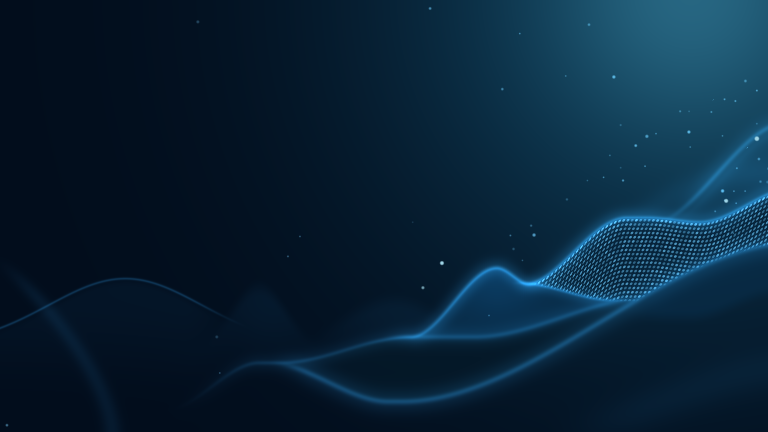
This background is drawn by a Shadertoy shader. Its source:

```glsl
// Deep blue backdrop with a corner glow, folded wave ribbons, a dotted mesh and drifting motes.
#define BASE_COLOR vec3(0.007, 0.050, 0.108)
#define GLOW_COLOR vec3(0.050, 0.205, 0.255)
#define CORE_COLOR vec3(0.095, 0.145, 0.145)
#define WAVE_COLOR vec3(0.045, 0.250, 0.410)
#define RIM_COLOR vec3(0.120, 0.390, 0.560)
#define DOT_COLOR vec3(0.360, 0.590, 0.690)
#define LIGHT_POS vec2(1.60, 1.02)
#define MESH_STEP 0.0098
#define MOTE_CELL 0.026

float hash(vec2 p) {
    return fract(sin(dot(p, vec2(127.1, 311.7))) * 43758.5453);
}

float rise(float a, float b, float x) { return smoothstep(a, b, x); }

float bell(float x, float width) { return exp(-x * x / (width * width)); }

// Upper silhouette of the main ribbon.
float ridgeY(float x) {
    return 0.05 + 0.11 * rise(0.38, 0.60, x) + 0.06 * rise(0.65, 0.95, x)
         + 0.16 * rise(0.95, 1.15, x) - 0.04 * rise(1.15, 1.23, x)
         + 0.155 * rise(1.21, 1.45, x) - 0.01 * rise(1.50, 1.62, x)
         + 0.08 * rise(1.62, 1.84, x);
}

// Lower silhouette of the main ribbon.
float keelY(float x) {
    return 0.16 - 0.09 * rise(0.62, 0.90, x) + 0.37 * rise(0.93, 1.85, x);
}

// Height above a curve, corrected for its slope.
float curveDistance(float y, float curve) {
    float slope = dFdx(curve) * iResolution.y;
    return (y - curve) * inversesqrt(1.0 + slope * slope);
}

// Thin line with a soft halo.
float rim(float d, float width) {
    return 0.65 * bell(d, width) + 0.35 * bell(d, width * 4.0);
}

float disc(vec2 p, float radius) {
    float edge = 1.0 / iResolution.y;
    return 1.0 - smoothstep(radius - edge, radius + edge, length(p));
}

vec3 backdrop(vec2 p) {
    float d = length(p - LIGHT_POS);
    return BASE_COLOR + GLOW_COLOR * bell(d, 0.74) + CORE_COLOR * bell(d, 0.32);
}

// Blurred waves at the left and behind the ribbon.
vec3 distantWaves(vec2 p) {
    float arc = curveDistance(p.y, 0.20 + 0.155 * bell(p.x - 0.29, 0.25));
    float arcFade = 1.0 - rise(0.42, 0.58, p.x);
    float side = p.x - 0.26 * (1.0 - pow(p.y / 0.40, 1.6));
    float peak = p.y - 0.19 - 0.15 * bell(p.x - 0.60, 0.09);
    float hill = p.y - 0.16 - 0.15 * bell(p.x - 0.91, 0.19);
    float floorLine = p.y - 0.15 * rise(1.25, 1.85, p.x);

    float light = 0.35 * bell(arc, 0.0028) * arcFade;
    light += 0.07 * arcFade * rise(0.01, -0.02, arc) * rise(0.05, 0.32, p.y);
    light += 0.13 * bell(side, 0.022) * rise(0.42, 0.30, p.y);
    light += 0.09 * rise(0.02, -0.03, peak) * bell(p.x - 0.62, 0.14) * rise(0.1, 0.3, p.y);
    light += 0.08 * rise(0.02, -0.03, hill) * bell(p.x - 0.92, 0.20) * rise(0.1, 0.28, p.y);
    light += 0.08 * bell(floorLine, 0.05) * rise(1.25, 1.5, p.x);
    return RIM_COLOR * light;
}

// Random specks along the rising diagonal, denser under the veil.
float motes(vec2 p, float veil, float ridge) {
    vec2 cell = floor(p / MOTE_CELL);
    float chance = hash(cell);
    float diagonal = p.y - 0.40 - 0.60 * (p.x - 1.10);
    float density = 0.22 * bell(diagonal, 0.11) * rise(1.0, 1.6, p.x);
    density += 0.65 * rise(1.56, 1.74, p.x) * rise(veil, veil - 0.04, p.y) * rise(ridge, ridge + 0.02, p.y);
    vec2 center = (cell + 0.25 + 0.5 * vec2(hash(cell + 7.3), hash(cell + 19.1))) * MOTE_CELL;
    float size = mix(0.0012, 0.0036, pow(hash(cell + 31.7), 3.0));
    return disc(p - center, size) * step(chance, density) * mix(0.25, 0.8, hash(cell + 43.9));
}

void mainImage(out vec4 fragColor, in vec2 fragCoord) {
    vec2 p = fragCoord / iResolution.y;
    vec3 color = backdrop(p) + distantWaves(p);
    float ridge = ridgeY(p.x), keel = keelY(p.x);
    float veil = 0.48 + 0.235 * rise(1.50, 1.82, p.x);
    float crease = 0.22 + 0.09 * rise(1.10, 1.50, p.x);
    float meshFloor = max(keel, 0.345 - 0.04 * rise(1.20, 1.42, p.x));
    float dRidge = curveDistance(p.y, ridge);
    float dKeel = curveDistance(p.y, keel);
    float dVeil = curveDistance(p.y, veil);
    float dCrease = curveDistance(p.y, crease);
    float dFold = curveDistance(p.y, meshFloor);

    // Translucent veil behind the ribbon
    float veilFade = rise(1.50, 1.64, p.x);
    color += RIM_COLOR * veilFade * (0.50 * rim(dVeil, 0.006)
           + 0.12 * rise(0.0, -0.02, dVeil) * rise(-0.01, 0.02, dRidge));
    float haze = p.y - 0.40 - 0.20 * rise(1.25, 1.72, p.x);
    color += RIM_COLOR * 0.10 * bell(haze, 0.035) * rise(1.2, 1.45, p.x);

    // Ribbon body, brighter above its crease
    float inside = rise(0.003, -0.003, dRidge) * rise(-0.004, 0.004, dKeel);
    float bodyFade = rise(0.60, 0.90, p.x);
    float lit = mix(0.38, 0.72, rise(-0.02, 0.01, dCrease));
    lit += 0.30 * bell(p.x - 1.15, 0.10) * rise(0.20, 0.37, p.y);
    color = mix(color, WAVE_COLOR * lit, inside * bodyFade * 0.85);

    // Hanging sheet under the right side
    float hem = 0.265 + 0.06 * rise(1.60, 1.80, p.x);
    float sheet = rise(hem - 0.02, hem + 0.02, p.y) * rise(0.01, -0.01, dKeel) * rise(1.42, 1.54, p.x);
    color = mix(color, WAVE_COLOR * 0.70, sheet * 0.65);

    // Dotted mesh following the ridge
    float mesh = rise(0.002, -0.002, dRidge) * rise(-0.004, 0.006, dFold) * rise(1.20, 1.27, p.x);
    color = mix(color, WAVE_COLOR * 0.50, mesh * 0.75);
    float depth = (ridge - p.y) / MESH_STEP;
    vec2 grid = vec2(p.x / MESH_STEP + depth * 0.35, depth);
    float bead = rise(0.46, 0.16, length(fract(grid) - 0.5));
    color += DOT_COLOR * bead * mesh * mix(0.40, 0.75, hash(floor(grid)));

    // Glowing edges
    float ridgeGlow = rise(0.38, 0.66, p.x) * mix(0.35, 0.85, rise(0.80, 1.15, p.x));
    color += RIM_COLOR * ridgeGlow * rim(dRidge, 0.005);
    color += RIM_COLOR * rise(0.62, 0.72, p.x) * 0.55 * rim(dKeel, 0.007);
    color += RIM_COLOR * 0.40 * rim(dCrease, 0.006) * rise(0.88, 0.98, p.x) * rise(1.50, 1.38, p.x);
    color += RIM_COLOR * 0.70 * rim(dFold, 0.004) * rise(1.18, 1.24, p.x) * rise(1.50, 1.36, p.x);

    // Fine motes and a few brighter ones
    color += DOT_COLOR * motes(p, veil, ridge);
    float bright = disc(p - vec2(1.023, 0.391), 0.0042) + disc(p - vec2(1.752, 0.679), 0.0050)
                 + disc(p - vec2(1.681, 0.535), 0.0042) + 0.7 * disc(p - vec2(0.979, 0.334), 0.0032);
    color = mix(color, vec3(0.62, 0.83, 0.90), min(bright, 1.0));

    fragColor = vec4(color, 1.0);
}
```
